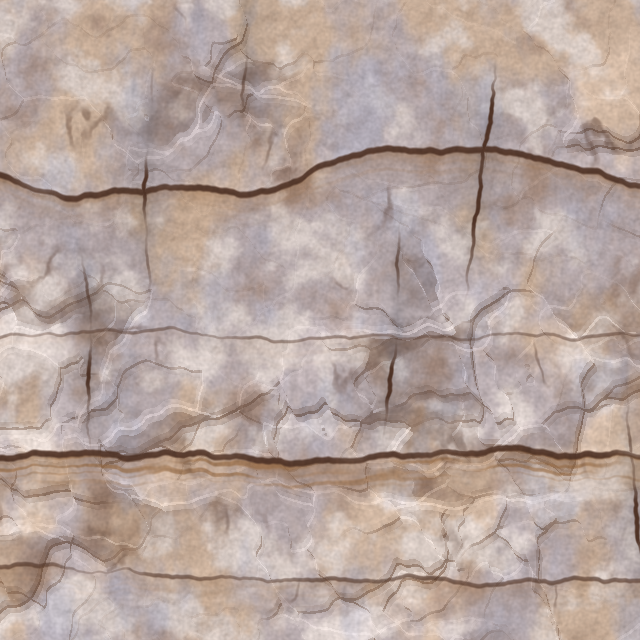
A Shadertoy shader for this texture:

```glsl
// Weathered sandstone cliff: tan and lilac slabs split by bedding cracks and upright joints.
#define TAN vec3(0.775, 0.675, 0.595)
#define LILAC vec3(0.70, 0.65, 0.66)
#define PALE vec3(0.85, 0.805, 0.785)
#define BROWN vec3(0.63, 0.53, 0.48)
#define OCHRE vec3(0.58, 0.41, 0.26)
#define CRACK vec3(0.31, 0.20, 0.15)
#define SLABS vec2(4.5, 6.0)
#define RELIEF 0.30
#define GRAIN 0.09
#define BED_HEIGHT vec4(0.75, 0.475, 0.29, 0.105)
#define BED_WAVE vec4(0.14, 0.03, 0.035, 0.07)
#define BED_OPEN vec4(0.9, 0.3, 0.9, 0.5)

vec2 hash2(vec2 p) {
    p = vec2(dot(p, vec2(127.1, 311.7)), dot(p, vec2(269.5, 183.3)));
    return fract(sin(p) * 43758.5) * 2.0 - 1.0;
}

// Gradient noise
float noise(vec2 p) {
    vec2 i = floor(p), f = p - i;
    vec2 u = f * f * f * (f * (f * 6.0 - 15.0) + 10.0);
    vec2 k = vec2(1.0, 0.0);
    float low = mix(dot(hash2(i), f), dot(hash2(i + k), f - k), u.x);
    float high = mix(dot(hash2(i + k.yx), f - k.yx), dot(hash2(i + 1.0), f - 1.0), u.x);
    return mix(low, high, u.y);
}

float fbm(vec2 p, int octaves) {
    float sum = 0.0, amp = 1.0;
    for (int i = 0; i < octaves; i++) {
        sum += amp * noise(p);
        p = mat2(1.6, 1.2, -1.2, 1.6) * p + 5.3;
        amp *= 0.5;
    }
    return sum;
}

// Height of tilted, broken slabs
float slabs(vec2 q) {
    vec2 cell = floor(q);
    float nearest = 9.0, height = 0.0;
    for (int y = -1; y <= 1; y++)
    for (int x = -1; x <= 1; x++) {
        vec2 c = cell + vec2(x, y);
        vec2 d = q - c - 0.5 - 0.42 * hash2(c);
        float dist = dot(d, d);
        if (dist < nearest) {
            nearest = dist;
            height = 0.3 * dot(d, hash2(c + 17.0)) + 0.22 * hash2(c + 31.0).x;
        }
    }
    return height;
}

float rockHeight(vec2 p) {
    vec2 warp = vec2(fbm(p * 5.0, 4), fbm(p * 5.0 + 7.7, 4));
    vec2 q = (p + 0.10 * warp) * SLABS;
    float broken = smoothstep(-0.05, 0.4, noise(p * 3.1 + 2.4) + 0.22 - 0.3 * p.y);
    float h = mix(0.03, 0.8, broken) * (slabs(q) + 0.4 * slabs(q * 2.3 + 4.0));
    return h + 0.016 * fbm(p * 20.0, 5);
}

// Slope towards the light, squeezed to -1..1
float slopeLight(vec2 p, float e) {
    vec2 toLight = e * vec2(-0.4, 0.92);
    float s = RELIEF * (rockHeight(p - toLight) - rockHeight(p + toLight)) / (2.0 * e);
    return s / sqrt(1.0 + s * s);
}

float crackLine(float d, float width) {
    return 1.0 - smoothstep(width * 0.5, width + 0.002, abs(d));
}

void mainImage(out vec4 fragColor, in vec2 fragCoord) {
    vec2 p = fragCoord / iResolution.y;

    // Mineral stains, upright streaks and pale scuffs
    vec2 mid = (p - vec2(0.5, 0.62)) * vec2(2.6, 3.2);
    float centre = exp(-dot(mid, mid));
    float stain = fbm(p * vec2(6.0, 4.0) + 1.7, 5) + 0.3 * centre;
    float streak = noise(p * vec2(26.0, 4.0) + 9.0);
    float scuff = fbm(p * 10.0 + 3.1, 5) + 0.6 * noise(p * 3.0 + 6.2) + 0.2 * streak;
    float dirt = fbm(p * 7.0 + 12.6, 5) - 0.3 * scuff;
    vec3 col = mix(TAN, LILAC, smoothstep(-0.2, 0.2, stain + 0.2 * streak));
    col = mix(col, BROWN, 0.8 * smoothstep(0.08, 0.5, dirt));
    col = mix(col, PALE, 0.85 * smoothstep(0.0, 0.38, scuff));
    float blue = smoothstep(0.1, 0.5, fbm(p * vec2(11.0, 6.0) + 20.3, 4) + 0.15 * centre);
    col = mix(col, vec3(0.67, 0.67, 0.74), 0.5 * blue);

    // Lit ledges and shaded undersides
    float fine = slopeLight(p, 0.0022), broad = slopeLight(p, 0.011);
    float light = 0.55 * fine + 0.45 * broad;
    col = mix(col, col * vec3(0.62, 0.52, 0.45), 0.75 * max(-light, 0.0));
    col += 0.13 * max(light, 0.0);

    // Bedding cracks: bright lip above, warm shadow and thin strata below
    float gap = 0.0;
    for (int i = 0; i < 4; i++) {
        float row = float(i) * 5.7 + 0.4, open = BED_OPEN[i];
        float d = p.y - BED_HEIGHT[i] - BED_WAVE[i] * noise(vec2(p.x * 3.2, row))
                - 0.014 * fbm(vec2(p.x * 13.0, row + 2.0), 4);
        open *= smoothstep(-0.35, 0.25, noise(vec2(p.x * 7.0, row + 3.0)) + 0.2 * open);
        float below = 1.0 - smoothstep(-0.002, 0.002, d);
        float shadow = below * exp(min(d, 0.0) * 45.0);
        float lip = smoothstep(0.0, 0.004, d) * exp(-max(d, 0.0) * 110.0);
        float strata = smoothstep(-0.1, 0.35, noise(vec2(p.x * 6.0, d * 120.0 + row)));
        float band = below * smoothstep(-0.06, -0.02, d) * BED_OPEN[i];
        band *= i == 2 ? 0.75 : 0.2;
        col = mix(col, OCHRE, band * strata);
        col = mix(col, OCHRE, 0.6 * shadow * open);
        col += 0.07 * lip * open;
        gap = max(gap, crackLine(d, 0.0008 + 0.005 * open) * mix(0.25, 1.0, open));
    }

    // Upright joints, fading out at both ends
    for (int j = 0; j < 6; j++) {
        float k = float(j), row = k * 3.7 + 0.5;
        float y = p.y - fract(0.72 - 0.25 * k);
        float d = p.x - fract(0.235 + 0.38 * k) - 0.1 * y * sin(k * 2.0)
                - 0.025 * noise(vec2(p.y * 5.0, row)) - 0.006 * fbm(vec2(p.y * 28.0, row), 3);
        float reach = 1.0 - smoothstep(0.07, 0.2, abs(y));
        float open = reach * smoothstep(-0.3, 0.4, noise(vec2(p.y * 9.0, row + 1.0)));
        col *= 1.0 - 0.14 * reach * exp(-abs(d) * 45.0);
        gap = max(gap, crackLine(d, 0.0006 + 0.003 * open) * min(1.0, 1.4 * open));
    }

    // Broken hairlines
    float hair = crackLine(0.03 * fbm(p * vec2(7.0, 5.0) + 30.0, 5), 0.0003);
    gap = max(gap, 0.4 * hair * smoothstep(0.1, 0.4, noise(p * 8.0 + 14.0)));
    col = mix(col, CRACK, gap);

    // Sandy grain
    col *= 1.0 + GRAIN * (noise(p * 170.0) + fbm(p * 60.0 + 8.0, 3));
    fragColor = vec4(clamp(col, 0.0, 1.0), 1.0);
}
```
